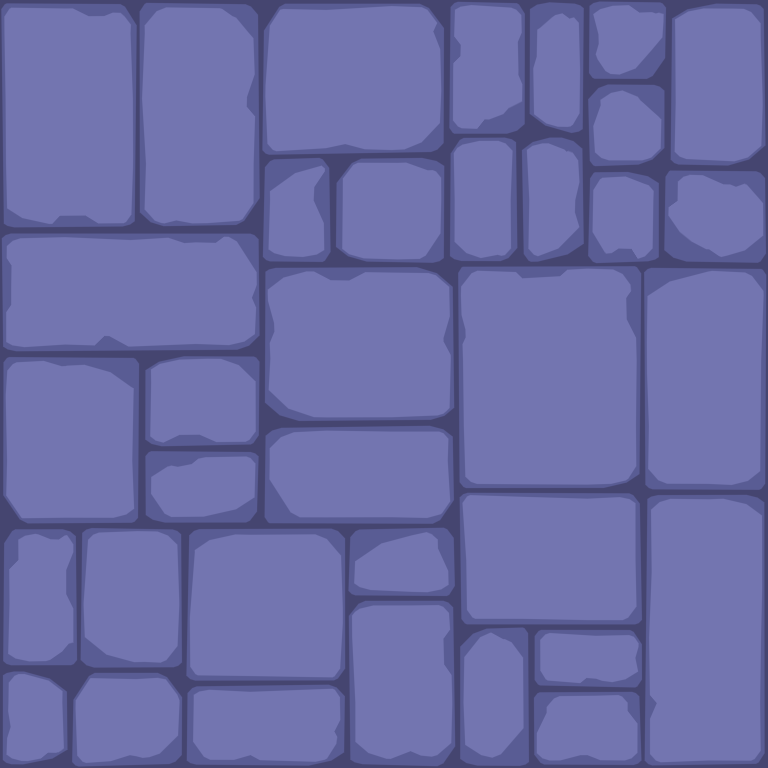
A Shadertoy shader for this texture:

```glsl
// Wall of irregular violet stone blocks with chipped bevels and dark joints.

const vec3 FACE_COLOR  = vec3(0.45, 0.46, 0.69);
const vec3 BEVEL_COLOR = vec3(0.35, 0.36, 0.58);
const vec3 JOINT_COLOR = vec3(0.27, 0.27, 0.44);

float hash(vec2 key) {
    return fract(sin(dot(key, vec2(12.9898, 78.233))) * 43758.5453);
}

// Noise made of straight segments, for hewn edges.
float facetNoise(float x, float seed) {
    float i = floor(x);
    return mix(hash(vec2(i, seed)), hash(vec2(i + 1.0, seed)), fract(x));
}

// Five blocks interlocked around a central one, so no joint crosses the wall.
void pinwheel(vec2 p, vec2 a, vec2 b, out vec2 lo, out vec2 hi, out float id) {
    lo = a; hi = b; id = 1.0;
    if (p.y < a.y && p.x < b.x)        { lo = vec2(0.0);      hi = vec2(b.x, a.y); id = 2.0; }
    else if (p.x >= b.x && p.y < b.y)  { lo = vec2(b.x, 0.0); hi = vec2(1.0, b.y); id = 3.0; }
    else if (p.y >= b.y && p.x >= a.x) { lo = vec2(a.x, b.y); hi = vec2(1.0);      id = 4.0; }
    else if (p.x < a.x)                { lo = vec2(0.0, a.y); hi = vec2(a.x, 1.0); id = 5.0; }
}

// Cuts the block across its longer side until it is small enough.
void splitBlock(vec2 p, inout vec2 lo, inout vec2 hi, inout float id) {
    for (int level = 0; level < 6; level++) {
        vec2 size = hi - lo;
        float limit = hash(vec2(id, 3.7));
        if (size.x * size.y < mix(0.022, 0.13, limit * limit)) break;
        bool wide = size.x > size.y;
        float aspect = max(size.x, size.y) / min(size.x, size.y);
        float spread = min(0.2 * aspect, 0.45);
        float ratio = 0.5 + spread * (hash(vec2(id, 8.3)) - 0.5);
        vec2 cut = lo + size * ratio;
        bool upper = wide ? p.x >= cut.x : p.y >= cut.y;
        if (wide) { if (upper) lo.x = cut.x; else hi.x = cut.x; }
        else      { if (upper) lo.y = cut.y; else hi.y = cut.y; }
        id = id * 2.0 + (upper ? 7.0 : 0.0);
    }
}

// Slightly tilted joint width along one side.
float jointWidth(float t, float seed) {
    return 0.0015 + 0.0045 * mix(hash(vec2(seed, 1.0)), hash(vec2(seed, 2.0)), t);
}

// Bevel width along one side, with an occasional flat-bottomed chip.
float bevelWidth(float t, float len, float seed) {
    float along = t * len;
    float width = 0.0025 + 0.006 * facetNoise(along / 0.085, seed);
    float start = len * mix(0.15, 0.7, hash(vec2(seed, 4.0)));
    float stop = start + mix(0.03, 0.075, hash(vec2(seed, 5.0)));
    float rise = mix(0.008, 0.03, hash(vec2(seed, 6.0)));
    float fall = mix(0.008, 0.03, hash(vec2(seed, 7.0)));
    float chip = clamp(min((along - start) / rise, (stop - along) / fall), 0.0, 1.0);
    float depth = mix(0.004, 0.013, hash(vec2(seed, 9.0)));
    return width + chip * depth * step(hash(vec2(seed, 10.0)), 0.42);
}

// Signed distance to a corner cut off by a slanted line.
float cornerCut(vec2 d, float leg, float slant) {
    vec2 n = normalize(vec2(slant, 1.0));
    return dot(d, n) - leg * 0.707;
}

// Sides are ordered left, bottom, right, top; positive inside.
float cutBox(vec4 d, float minLeg, float maxLeg, float seed) {
    float dist = min(min(d.x, d.y), min(d.z, d.w));
    for (int i = 0; i < 4; i++) {
        vec2 corner = vec2(i < 2 ? d.x : d.z, (i == 0 || i == 2) ? d.y : d.w);
        float key = seed + float(i) * 3.1;
        float r = hash(vec2(key, 12.0));
        float leg = mix(minLeg, maxLeg, r * r * r);
        float slant = mix(0.6, 1.6, hash(vec2(key, 13.0)));
        dist = min(dist, cornerCut(corner, leg, slant));
        dist = min(dist, cornerCut(corner, leg * 0.7, slant * 0.35));
    }
    return dist;
}

void mainImage(out vec4 fragColor, in vec2 fragCoord) {
    vec2 p = fragCoord / iResolution.xy;
    float blur = 0.75 / min(iResolution.x, iResolution.y);

    vec2 lo, hi;
    float id;
    pinwheel(p, vec2(0.34, 0.315), vec2(0.595, 0.655), lo, hi, id);
    splitBlock(p, lo, hi, id);

    // Wear each side of the block by its own amount.
    vec2 size = hi - lo;
    vec2 t = (p - lo) / size;
    float seed = 97.0 * hash(vec2(id, 20.0));
    vec4 outer = vec4(p - lo, hi - p);
    vec4 inner = outer;
    for (int i = 0; i < 4; i++) {
        bool upright = i == 0 || i == 2;
        float along = upright ? t.y : t.x;
        float len = upright ? size.y : size.x;
        float key = seed + float(i) * 5.3;
        outer[i] -= jointWidth(along, key);
        inner[i] = outer[i] - bevelWidth(along, len, key + 0.4);
    }

    float stone = cutBox(outer, 0.006, 0.03, seed);
    float face = min(cutBox(inner, 0.009, 0.045, seed + 1.7), stone - 0.003);

    // Layer joint, bevel and face.
    vec3 color = mix(JOINT_COLOR, BEVEL_COLOR, smoothstep(-blur, blur, stone));
    color = mix(color, FACE_COLOR, smoothstep(-blur, blur, face));
    fragColor = vec4(color, 1.0);
}
```
